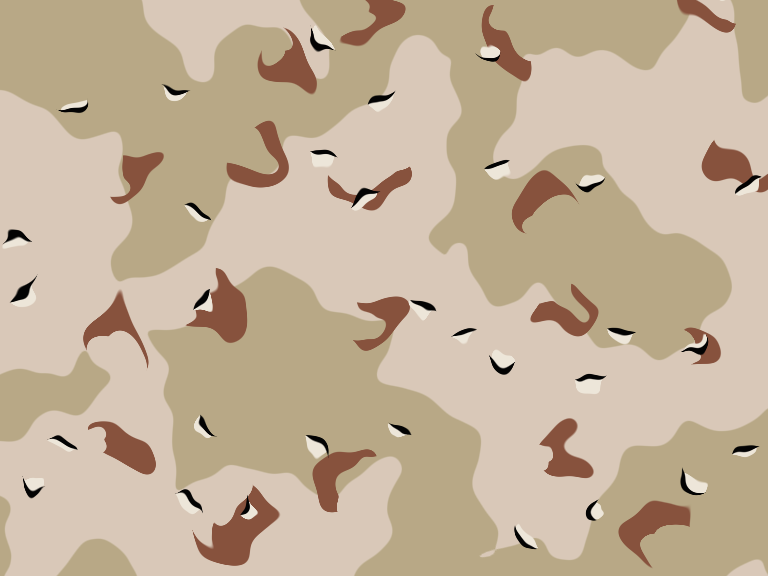
A Shadertoy shader for this pattern:

```glsl
// Desert camouflage: winding sand and olive areas, tapered brown hooks and
// small pale pebbles with a black shadow. The ground is a warped sum of waves;
// hooks and pebbles are distance shapes scattered on jittered grids.

const float TAU = 6.2831853;
const vec3 SAND   = vec3(0.85, 0.785, 0.72);
const vec3 OLIVE  = vec3(0.72, 0.66, 0.525);
const vec3 BROWN  = vec3(0.53, 0.32, 0.24);
const vec3 PEBBLE = vec3(0.93, 0.90, 0.85);
const vec3 SHADOW = vec3(0.01, 0.01, 0.01);

vec2 hash2(vec2 p) {
    vec3 h = fract(p.xyx * vec3(0.1031, 0.1030, 0.0973));
    h += dot(h, h.yzx + 33.33);
    return fract((h.xx + h.yz) * h.zy);
}

mat2 rotation(float a) {
    return mat2(cos(a), sin(a), -sin(a), cos(a));
}

float cornerSlope(vec2 cell, vec2 offset) {
    float a = TAU * hash2(cell + 71.0).x;
    return dot(vec2(cos(a), sin(a)), offset);
}

// Gradient noise, about -0.7 to 0.7
float noise(vec2 p) {
    vec2 i = floor(p), f = fract(p);
    vec2 u = f * f * f * (f * (f * 6.0 - 15.0) + 10.0);
    vec2 e = vec2(0.0, 1.0);
    float low  = mix(cornerSlope(i, f), cornerSlope(i + e.yx, f - e.yx), u.x);
    float high = mix(cornerSlope(i + e.xy, f - e.xy), cornerSlope(i + 1.0, f - 1.0), u.x);
    return mix(low, high, u.y);
}

vec2 warp(vec2 p, float frequency, float amount) {
    vec2 q = p * frequency;
    return p + amount * vec2(noise(q + 13.7), noise(q + 48.2));
}

// One plane wave with whole cycles across a 4:3 field
float wave(vec2 p, vec2 cycles, float phase) {
    return sin(TAU * (dot(p, cycles * vec2(0.75, 1.0)) + phase));
}

// Positive on olive, negative on sand
float groundField(vec2 p) {
    vec2 q = warp(warp(p, 11.0, 0.05), 4.5, 0.17);
    float f = wave(q, vec2(2, 1), 0.12) + wave(q, vec2(1, -2), 0.55)
            + wave(q, vec2(1, 2), 0.31) + 0.7 * wave(q, vec2(3, -2), 0.83);
    return f + 1.3 * noise(q * 6.0 + 5.0) - 0.14;
}

// Arc whose width swells and runs out to a point at both ends
float hookDistance(vec2 q, float radius, float span, float phase) {
    float t = atan(q.x, q.y) / span;
    float halfWidth = 0.54 * radius * (1.0 - t * t) * (1.0 + 0.6 * sin(3.0 * t + phase));
    return abs(length(q) - radius) - halfWidth;
}

// Rounded slab between two curves that meet at x = -w and x = w
float slabDistance(vec2 q, float w, float top, float bottom, float power) {
    float s = 1.0 - pow(abs(q.x) / w, power);
    return max(q.y - top * s, -bottom * s - q.y);
}

float hooks(vec2 p, float size) {
    vec2 home = floor(p / size);
    float d = 1.0;
    for (int k = 0; k < 9; k++) {
        vec2 cell = home + vec2(k % 3, k / 3) - 1.0;
        vec2 place = hash2(cell + 17.0), form = hash2(cell + 131.0), kind = hash2(cell + 251.0);
        if (kind.x > 0.88) continue;
        vec2 q = p - (cell + 0.5 + 0.75 * (place - 0.5)) * size;
        float stretch = mix(0.8, 1.25, kind.y);
        q = rotation(TAU * form.x) * q * vec2(stretch, 1.0 / stretch);
        d = min(d, hookDistance(q, mix(0.036, 0.055, form.y), mix(1.35, 2.1, place.x), TAU * place.y));
    }
    return d;
}

// x: distance to the pale bodies, y: distance to their black shadows
vec2 pebbles(vec2 p, float size) {
    vec2 home = floor(p / size);
    vec2 d = vec2(1.0);
    for (int k = 0; k < 9; k++) {
        vec2 cell = home + vec2(k % 3, k / 3) - 1.0;
        vec2 place = hash2(cell + 307.0), form = hash2(cell + 419.0), kind = hash2(cell + 523.0);
        if (kind.x > 0.9) continue;
        vec2 q = p - (cell + 0.5 + 0.85 * (place - 0.5)) * size;
        float turn = 2.6 * (form.x - 0.5) + (kind.y > 0.75 ? 0.5 * TAU : 0.0);
        q = rotation(turn) * q;
        float w = mix(0.017, 0.027, form.y);
        q.y += (kind.y - 0.3) * q.x * q.x / w;
        vec2 skewed = q + vec2((place.x - 0.5) * q.y, 0.0);
        float depth = mix(0.011, 0.024, place.y);
        d.x = min(d.x, slabDistance(skewed, w, 0.002, depth, 3.5));
        d.y = min(d.y, slabDistance(q - vec2(0.003, 0.002), w * 1.12, 0.005, 0.005, 2.5));
    }
    return d;
}

float cover(float d, float soft) {
    return 1.0 - smoothstep(-soft, soft, d);
}

void mainImage(out vec4 fragColor, in vec2 fragCoord) {
    vec2 p = fragCoord / iResolution.y;
    float soft = 0.8 / iResolution.y;

    // Ground
    float ground = groundField(p);
    vec3 color = mix(OLIVE, SAND, cover(ground, 0.8 * fwidth(ground) + 1e-5));

    // Brown hooks
    color = mix(color, BROWN, cover(hooks(warp(p, 11.0, 0.06), 0.27), soft));

    // Pebbles and their shadows
    vec2 stones = pebbles(warp(p, 27.0, 0.016), 0.19);
    color = mix(color, PEBBLE, cover(stones.x, soft));
    color = mix(color, SHADOW, cover(stones.y, soft));

    fragColor = vec4(color, 1.0);
}
```
